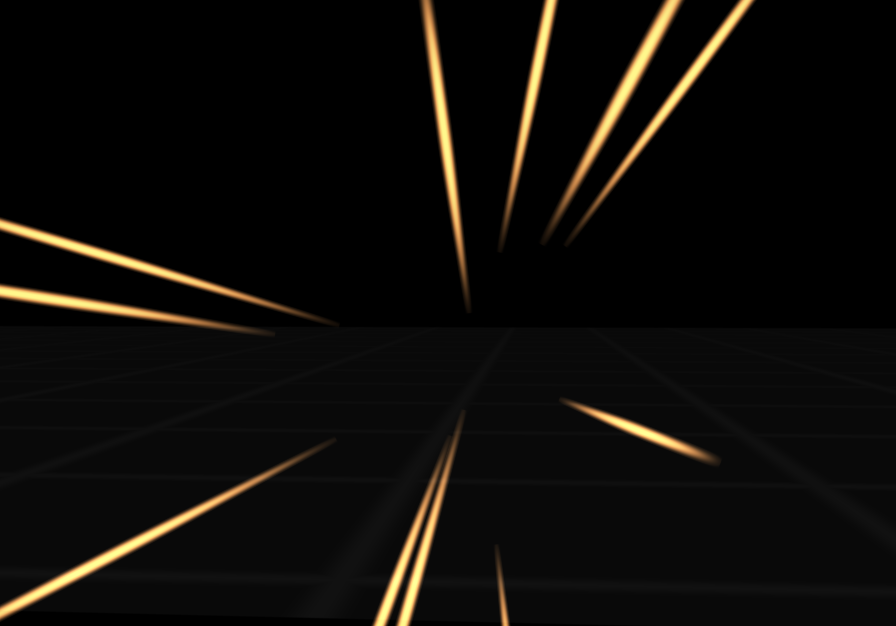
A Shadertoy shader for this background:

```glsl
// Glowing amber streaks bursting from a vanishing point over a dark grid floor.

#define BURST_CENTER vec2(0.761, 0.415)
#define FLOOR_VANISH vec2(0.858, 0.534)
#define FLOOR_NEAR 1.90
#define FLOOR_FAR 17.6
#define CELL_SIZE vec2(2.13, 1.152)
#define CELL_SHIFT vec2(0.32, -0.87)
#define FLOOR_YAW 0.0456
#define LINE_HALF_WIDTH 0.055
#define FLOOR_COLOR vec3(0.036)
#define LINE_COLOR vec3(0.036)
#define EMBER_COLOR vec3(0.93, 0.62, 0.34)
#define CORE_COLOR vec3(1.0, 0.97, 0.55)

const float PI = 3.14159;
const int STREAK_COUNT = 11;

// Each streak: angle, inner radius, outer radius, half width
const vec4 STREAKS[STREAK_COUNT] = vec4[](
    vec4( 1.707, 0.085, 0.68, 0.0135),
    vec4( 1.369, 0.185, 0.82, 0.0135),
    vec4( 1.076, 0.220, 0.85, 0.0170),
    vec4( 0.934, 0.238, 0.95, 0.0130),
    vec4( 2.852, 0.228, 1.07, 0.0120),
    vec4( 2.985, 0.325, 1.12, 0.0135),
    vec4(-2.663, 0.252, 1.12, 0.0130),
    vec4(-1.928, 0.118, 0.75, 0.0130),
    vec4(-1.847, 0.072, 0.75, 0.0130),
    vec4(-1.459, 0.286, 0.85, 0.0110),
    vec4(-0.377, 0.142, 0.42, 0.0125));

// Soft grid lines, dimmed where they become thinner than a pixel
vec2 gridLines(vec2 cell) {
    vec2 footprint = fwidth(cell);
    vec2 dist = abs(fract(cell + 0.5) - 0.5);
    vec2 width = vec2(LINE_HALF_WIDTH) + footprint;
    vec2 line = 1.0 - smoothstep(vec2(0.0), width, dist);
    return line * LINE_HALF_WIDTH / width;
}

// Perspective floor, bounded in depth
vec3 floorLight(vec2 p, float pixel) {
    float drop = max(FLOOR_VANISH.y - p.y, 0.01);
    float depth = (1.0 + FLOOR_YAW * (p.x - 0.716)) / drop;
    vec2 plane = vec2((p.x - FLOOR_VANISH.x) / drop, depth);
    vec2 lines = gridLines(plane / CELL_SIZE + CELL_SHIFT);

    float blur = pixel * depth / drop;
    float inside = smoothstep(-blur, blur, FLOOR_FAR - depth)
                 * smoothstep(-blur, blur, depth - FLOOR_NEAR);
    float haze = exp(-0.04 * depth);
    return inside * (FLOOR_COLOR + LINE_COLOR * haze * max(lines.x, lines.y));
}

// Brightness of one tapered radial streak
float streakGlow(vec2 q, vec4 streak, float pixel) {
    vec2 axis = vec2(cos(streak.x), sin(streak.x));
    float radius = dot(q, axis);
    float offset = abs(q.x * axis.y - q.y * axis.x);
    float t = (radius - streak.y) / (streak.z - streak.y);
    float tc = clamp(t, 0.0, 1.0);

    float ends = smoothstep(-pixel, pixel, radius - streak.y)
               * smoothstep(-pixel, pixel, streak.z - radius);
    float along = 0.05 + 0.95 * pow(max(sin(PI * tc), 0.0), 1.15);
    float halfWidth = streak.w * mix(0.6, 1.05, smoothstep(0.0, 0.5, tc));
    float across = 1.0 - smoothstep(0.0, halfWidth + 0.5 * pixel, offset);
    return ends * along * across;
}

// Brown edge to amber body to pale yellow core
vec3 streakColor(float glow) {
    vec3 tint = mix(EMBER_COLOR, CORE_COLOR, smoothstep(0.45, 1.0, glow));
    return tint * smoothstep(-0.08, 0.7, glow) * smoothstep(0.0, 0.06, glow);
}

void mainImage(out vec4 fragColor, in vec2 fragCoord) {
    float pixel = 1.0 / iResolution.y;
    vec2 p = fragCoord * pixel;
    vec3 color = floorLight(p, pixel);

    for (int i = 0; i < STREAK_COUNT; i++) {
        color += streakColor(streakGlow(p - BURST_CENTER, STREAKS[i], pixel));
    }
    fragColor = vec4(min(color, 1.0), 1.0);
}
```
